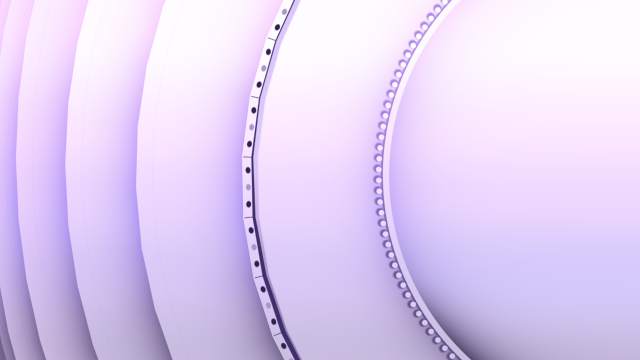
Reproduce this background procedurally as a Shadertoy shader.

```glsl
// Soft-edged coverage of a signed distance
float fill(float d) {
    float px = 0.8 / iResolution.y;
    return 1.0 - smoothstep(-px, px, d);
}

// Lit surface, grey lavender at the bottom to white at the top
vec3 surfaceColor(float y) {
    vec3 c = mix(vec3(0.79, 0.74, 0.88), vec3(0.85, 0.79, 0.97), smoothstep(0.0, 0.25, y));
    c = mix(c, vec3(0.94, 0.85, 1.0), smoothstep(0.22, 0.48, y));
    c = mix(c, vec3(0.99, 0.91, 1.0), smoothstep(0.45, 0.65, y));
    return mix(c, vec3(1.0, 0.99, 1.0), smoothstep(0.6, 0.88, y));
}

// Shadow tint, dusk purple through violet to pink
vec3 shadowColor(float y) {
    vec3 c = mix(vec3(0.42, 0.36, 0.53), vec3(0.66, 0.57, 0.95), smoothstep(0.0, 0.42, y));
    c = mix(c, vec3(0.77, 0.63, 0.98), smoothstep(0.4, 0.65, y));
    return mix(c, vec3(0.97, 0.80, 1.0), smoothstep(0.6, 0.95, y));
}

// Plates with three holes each; depth runs inward, along is centred on a plate
vec3 plateRail(vec3 col, float depth, float along, float y) {
    vec3 dark = vec3(0.25, 0.18, 0.42);
    vec3 lip = mix(vec3(0.55, 0.49, 0.67), vec3(0.86, 0.78, 0.99), smoothstep(0.0, 0.6, y));
    col = mix(col, lip, fill(depth - 0.043));
    col = mix(col, dark, fill(depth - 0.0265 - mix(0.012, 0.002, smoothstep(0.0, 0.8, y))));
    vec3 plate = surfaceColor(y) * 0.97 + 0.03;
    col = mix(col, plate, fill(depth - 0.0255));

    // Seams between plates
    float seam = max(abs(abs(along) - 0.085) - 0.0012, abs(depth - 0.015) - 0.011);
    col = mix(col, dark, 0.7 * fill(seam));

    // The middle hole of each plate is paler
    float id = clamp(round(along / 0.048), -1.0, 1.0);
    vec2 h = vec2(depth - 0.0155, (along - id * 0.048) * 0.75);
    vec3 holeColor = id == 0.0 ? vec3(0.66, 0.59, 0.80) : dark * 0.7;
    return mix(col, holeColor, fill(length(h) - 0.0066));
}

// Row of round studs on the outside of the inner rim
vec3 studs(vec3 col, vec2 q, float y) {
    float r = length(q);
    float a = atan(q.y, -q.x);
    float stepAngle = 0.0417;
    float offAngle = (fract(a / stepAngle) - 0.5) * stepAngle;
    vec2 s = vec2(r - 0.722, offAngle * r);
    vec3 dark = mix(vec3(0.31, 0.24, 0.48), vec3(0.60, 0.45, 0.88), smoothstep(0.1, 0.8, y));
    float dropShade = 1.0 - smoothstep(0.007, 0.015, length(s - vec2(0.004, 0.003)));
    col = mix(col, dark, 0.8 * dropShade);
    col = mix(col, dark, 0.75 * (1.0 - smoothstep(0.002, 0.009, r - 0.7106)));
    return mix(col, surfaceColor(y) * 0.85 + 0.15, fill(length(s) - 0.0078));
}

void mainImage(out vec4 fragColor, in vec2 fragCoord) {
    vec2 p = fragCoord / iResolution.y;
    float y = p.y;
    vec3 surface = surfaceColor(y);
    vec3 shade = shadowColor(y);
    vec3 col = mix(surface, shade, 0.4);

    // Stacked discs: centre, radius, offset of the plate joints along the rim
    vec4 discs[6] = vec4[6](
        vec4(2.032, 0.525, 2.083, 0.03),
        vec4(1.998, 0.525, 2.025, 0.06),
        vec4(1.988, 0.560, 1.944, 0.0),
        vec4(1.859, 0.544, 1.678, 0.0),
        vec4(1.789, 0.525, 1.412, -0.046),
        vec4(1.817, 0.502, 1.146, 0.0625));

    for (int i = 0; i < 6; i++) {
        vec4 disc = discs[i];
        vec2 q = p - disc.xy;
        float arc = atan(q.y, -q.x) * disc.z;
        float along = mod(arc - disc.w, 0.17) - 0.085;
        float d = length(q) * cos(along / disc.z) - disc.z * cos(0.085 / disc.z);

        // Shadow outside the rim, then the disc itself
        float reach = i < 3 ? 0.045 : 0.06;
        col = mix(col, shade, 0.88 * exp(-max(d, 0.0) / reach));
        vec3 top = mix(surface, vec3(0.97, 0.82, 1.0), i < 3 ? 0.25 : 0.0);
        top *= 1.0 - 0.025 * fill(abs(d + 0.045) - 0.0008);
        col = mix(col, top, fill(d));
        if (i == 5) {
            col = mix(col, plateRail(col, -d, along, y), fill(d));
        }
    }

    // Inner rim with its shadow and studs
    vec2 q = p - vec2(1.774, 0.514);
    float r = length(q);
    col = mix(col, shade, 0.7 * exp(-max(r - 0.7106, 0.0) / 0.055));
    col = studs(col, q, y);
    col = mix(col, surface * 0.96 + 0.03, fill(r - 0.7106));

    // Inner surface, tinted beside the rim and darkest at its foot
    float depth = max(0.693 - r, 0.0);
    float blueBand = smoothstep(0.0, 0.2, y) * (1.0 - smoothstep(0.2, 0.45, y));
    vec3 inner = mix(surface, vec3(0.82, 0.79, 1.0), 0.5 * blueBand);
    inner = mix(inner, shade, 0.6 * exp(-depth / 0.075));
    float foot = 1.0 - smoothstep(0.0, 0.25, y);
    inner = mix(inner, vec3(0.25, 0.20, 0.34), 0.75 * exp(-depth / 0.04) * foot);
    col = mix(col, inner, fill(r - 0.693));

    fragColor = vec4(col, 1.0);
}
```
